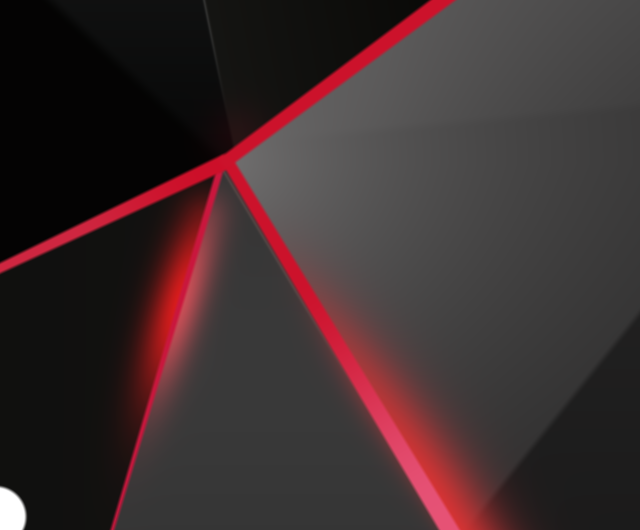
A Shadertoy shader for this background:

```glsl
// Frame of a ray from a to b: x = fraction travelled, y = signed distance (left positive)
vec2 rayFrame(vec2 p, vec2 a, vec2 b) {
    vec2 d = b - a, q = p - a;
    return vec2(dot(q, d) / dot(d, d), (d.x * q.y - d.y * q.x) / length(d));
}

float side(float d) {
    float soft = max(0.0042, 0.8 / iResolution.y);
    return smoothstep(-soft, soft, d);
}

// Ribbon whose half width runs from w0 to w1
float ribbon(vec2 f, float w0, float w1) {
    return side(mix(w0, w1, clamp(f.x, 0.0, 1.0)) - abs(f.y)) * smoothstep(-0.025, 0.0, f.x);
}

float bell(float x, float width) {
    return exp(-x * x / (width * width));
}

void mainImage(out vec4 fragColor, in vec2 fragCoord) {
    vec2 p = fragCoord / iResolution.y;
    vec2 hub = vec2(0.424, 0.694);

    // Rays that divide the panels
    vec2 upper = rayFrame(p, hub, vec2(0.836, 1.0));
    vec2 left = rayFrame(p, hub, vec2(0.0, 0.494));
    vec2 right = rayFrame(p, vec2(0.434, 0.688), vec2(0.848, 0.0));
    vec2 thin = rayFrame(p, vec2(0.413, 0.672), vec2(0.212, 0.0));

    // Lower panels
    vec3 lowerLeft = vec3(0.073, 0.072, 0.066) * (0.85 + 0.3 * p.x);
    vec3 middle = vec3(0.2 + 0.025 * bell(p.y - 0.3, 0.3));
    vec3 color = mix(lowerLeft, middle, side(thin.y));

    // Lit right panel with its crease and dark corner
    vec2 crease = rayFrame(p, vec2(0.44, 0.725), vec2(1.2075, 0.796));
    vec2 corner = rayFrame(p, vec2(0.912, 0.041), vec2(1.2075, 0.41));
    float light = 0.15 + 0.29 * exp(-1.6 * distance(p, hub)) - 0.06 * max(0.69 - p.y, 0.0);
    light += smoothstep(-0.008, 0.016, crease.y) * (0.015 + 0.2 * crease.y) * smoothstep(0.0, 0.4, crease.x);
    light = mix(light, 0.105 + 0.05 * p.y, smoothstep(0.008, -0.008, corner.y));
    color = mix(color, vec3(1.01, 0.995, 0.995) * light, side(right.y));

    // Glow beside the right ribbon: a broad rosy haze under a hot core
    float reach = smoothstep(0.15, 0.95, right.x);
    float haze = bell(right.y, right.y > 0.0 ? 0.07 + 0.03 * reach : 0.035) * smoothstep(0.08, 0.65, right.x);
    color = mix(color, vec3(0.66, 0.22, 0.24), haze * (right.y > 0.0 ? 0.5 : 0.4 * bell(right.x - 0.6, 0.3)));
    float heat = bell(right.y, right.y > 0.0 ? 0.035 + 0.038 * reach : 0.02);
    color = mix(color, vec3(0.88, 0.2, 0.2), heat * reach * (right.y > 0.0 ? 0.95 : 0.25));

    // Glow on both sides of the thin ribbon
    float burn = bell(thin.x - 0.36, 0.27) * smoothstep(-0.02, 0.12, thin.x);
    vec3 burnColor = mix(vec3(0.86, 0.11, 0.11), vec3(0.8, 0.31, 0.34), side(thin.y));
    color = mix(color, burnColor, burn * bell(thin.y, thin.y > 0.0 ? 0.042 : 0.05));

    // Pale rim and lower ribbons
    float rim = bell(right.y + 0.016, 0.003) * side(right.x) * smoothstep(0.7, 0.3, right.x);
    color = mix(color, vec3(0.45, 0.33, 0.32), 0.4 * rim);
    color = mix(color, vec3(0.79, 0.09, 0.24), ribbon(thin, 0.0065, 0.003));
    vec3 rose = mix(vec3(0.8, 0.07, 0.17), vec3(0.9, 0.32, 0.46), smoothstep(0.3, 0.95, right.x));
    color = mix(color, rose, ribbon(right, 0.011, 0.0165));

    // Dark upper panels
    vec2 fold = rayFrame(p, vec2(0.094, 1.0), vec2(0.417, 0.701));
    vec2 seam = rayFrame(p, vec2(0.385, 1.0), vec2(0.437, 0.741));
    vec3 dark = mix(vec3(0.014, 0.013, 0.011), vec3(0.028, 0.03, 0.03) + 0.12 * max(p.y - 0.72, 0.0), smoothstep(-0.014, 0.014, fold.y));
    vec3 panel = vec3(0.08, 0.079, 0.071) - 0.1 * max(seam.y, 0.0);
    dark = mix(dark, panel, side(seam.y));
    dark += 0.11 * bell(seam.y, 0.0028) * smoothstep(1.0, 0.0, seam.x);
    dark += vec3(0.07, 0.0, 0.01) * bell(distance(p, vec2(0.45, 0.74)), 0.06);
    color = mix(color, dark, side(min(upper.y, -left.y)));

    // Upper ribbons
    vec3 leftRed = mix(vec3(0.8, 0.06, 0.16), vec3(0.81, 0.15, 0.25), smoothstep(0.1, 0.7, left.x));
    color = mix(color, leftRed, ribbon(left, 0.0145, 0.0088));
    color = mix(color, vec3(0.8, 0.07, 0.17), ribbon(upper, 0.012, 0.0142));

    // White disc at the lower left
    color = mix(color, vec3(1.0), side(0.057 - distance(p, vec2(-0.008, 0.025))));
    fragColor = vec4(clamp(color, 0.0, 1.0), 1.0);
}
```
